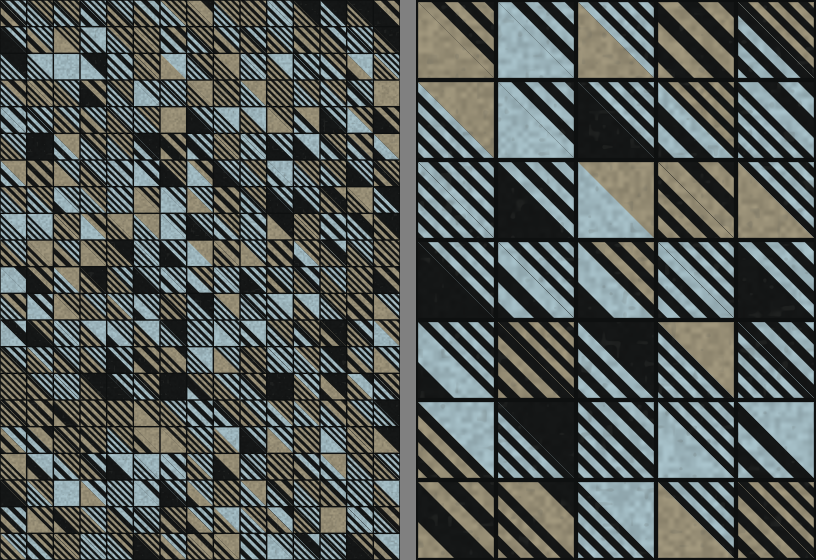
Left: the whole. Right: its middle third, enlarged.
A Shadertoy shader for this pattern:

```glsl
const vec2 GRID = vec2(15.0, 21.0);       // tiles across and down
const float LINE_HALF_WIDTH = 0.027;      // in tile units
const float SOLID_LIGHT = 0.14;           // share of plain light triangles
const float SOLID_DARK = 0.10;            // share of plain dark triangles
const float MAX_STRIPES = 4.0;
const float GRAIN_SCALE = 300.0;          // grains per canvas height
const float GRAIN_AMOUNT = 0.09;
const float FLECK_AMOUNT = 0.16;
const vec3 BLACK = vec3(0.078, 0.085, 0.085);
const vec3 LINE_COLOR = vec3(0.055, 0.062, 0.062);
const vec3 TAN = vec3(0.585, 0.550, 0.455);
const vec3 BLUE = vec3(0.610, 0.705, 0.735);

float hash(vec2 p, float seed) {
    vec3 q = fract(vec3(p.xyx) * vec3(0.1031, 0.1030, 0.0973) + seed * 0.1371);
    q += dot(q, q.yzx + 33.33);
    return fract((q.x + q.y) * q.z);
}

float valueNoise(vec2 p) {
    vec2 i = floor(p), f = fract(p);
    f = f * f * (3.0 - 2.0 * f);
    float low = mix(hash(i, 9.0), hash(i + vec2(1, 0), 9.0), f.x);
    float high = mix(hash(i + vec2(0, 1), 9.0), hash(i + vec2(1, 1), 9.0), f.x);
    return mix(low, high, f.y);
}

// Coverage of a shape from its signed distance (negative inside)
float coverage(float dist, float pixel) {
    return clamp(0.5 - dist / pixel, 0.0, 1.0);
}

// One half tile: plain, or striped parallel to the diagonal.
// depth runs from 0 on the diagonal to 1 at the corner.
vec3 triangleColor(vec2 tile, float seed, float depth, float pixel) {
    vec3 light = hash(tile, seed + 1.0) < 0.5 ? TAN : BLUE;
    float kind = hash(tile, seed + 2.0);
    if (kind < SOLID_LIGHT) return light;
    if (kind < SOLID_LIGHT + SOLID_DARK) return BLACK;

    float count = 1.0 + floor(MAX_STRIPES * sqrt(hash(tile, seed + 3.0)) * 0.999);
    float phase = hash(tile, seed + 4.0) < 0.5 ? 0.25 : 0.75;
    float edge = abs(fract(depth * count + phase) - 0.5) - 0.25;
    return mix(BLACK, light, coverage(edge / (count * sqrt(2.0)), pixel));
}

void mainImage(out vec4 fragColor, in vec2 fragCoord) {
    vec2 p = fragCoord / iResolution.xy * GRID;
    vec2 tile = floor(p);
    vec2 local = fract(p);
    float pixel = GRID.y / iResolution.y;

    // Two triangles meeting on the falling diagonal
    float side = local.x + local.y - 1.0;
    vec3 lower = triangleColor(tile, 10.0, max(-side, 0.0), pixel);
    vec3 upper = triangleColor(tile, 20.0, max(side, 0.0), pixel);
    vec3 color = mix(lower, upper, coverage(-side / sqrt(2.0), pixel));

    // Fine grain and scattered flecks, pale on dark and dark on light
    vec2 grainPos = fragCoord / iResolution.y * GRAIN_SCALE;
    float grain = valueNoise(grainPos) - 0.5;
    float fleck = smoothstep(0.80, 0.95, valueNoise(grainPos * 0.8 + 57.0));
    color *= 1.0 + 2.0 * GRAIN_AMOUNT * grain;
    color = mix(color, vec3(0.33, 0.34, 0.32), fleck * FLECK_AMOUNT);

    // Grid lines
    vec2 toEdge = min(local, 1.0 - local);
    float line = coverage(min(toEdge.x, toEdge.y) - LINE_HALF_WIDTH, pixel);
    color = mix(color, LINE_COLOR, line);

    fragColor = vec4(color, 1.0);
}
```
